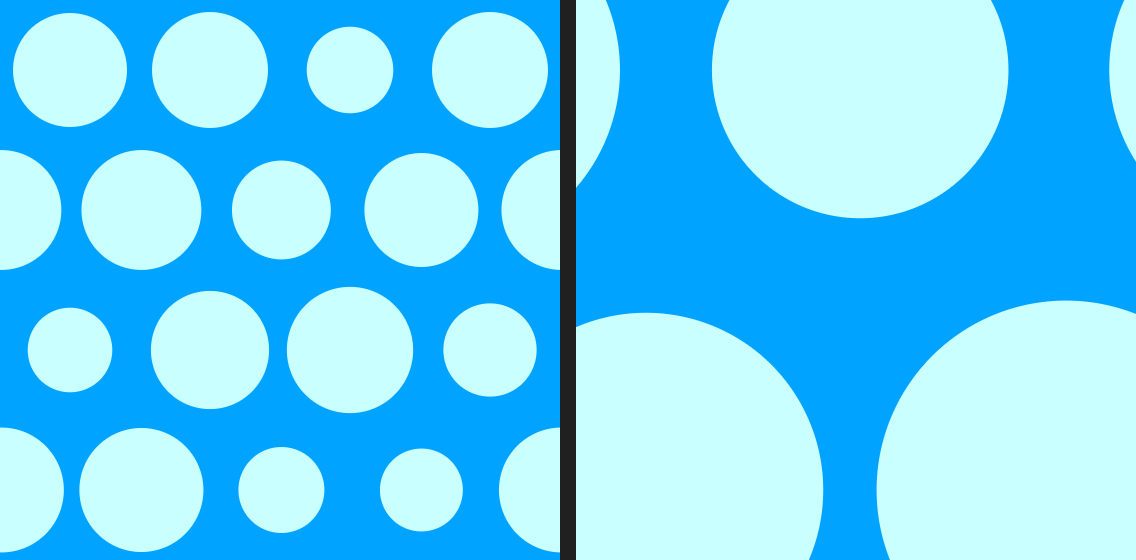
Left, the full canvas; right, a detail of the centre.
A Shadertoy shader for this pattern:

```glsl
// Pale polka dots of varied size in staggered rows on bright blue
#define GRID 4.0
#define ROW_SHIFT 0.49
#define BACKGROUND vec3(0.0, 0.64, 1.0)
#define DOT_COLOR vec3(0.79, 1.0, 1.0)

// Dot radii in cell units: one line per row from the bottom, left to right
const mat4 DOT_RADII = mat4(
    0.446, 0.443, 0.307, 0.296,
    0.302, 0.422, 0.451, 0.333,
    0.428, 0.428, 0.353, 0.407,
    0.407, 0.414, 0.309, 0.414);

// Signed distance to the dot of the cell that holds p; wraps at GRID cells
float dotDistance(vec2 p) {
    float row = floor(p.y);
    p.x += ROW_SHIFT * (1.0 - mod(row, 2.0));
    ivec2 cell = ivec2(mod(floor(p), GRID));
    return length(fract(p) - 0.5) - DOT_RADII[cell.y][cell.x];
}

void mainImage(out vec4 fragColor, in vec2 fragCoord) {
    vec2 p = GRID * fragCoord / iResolution.xy;
    float pixel = GRID / min(iResolution.x, iResolution.y);

    // Edge smoothed over one pixel
    float coverage = clamp(0.5 - dotDistance(p) / pixel, 0.0, 1.0);
    fragColor = vec4(mix(BACKGROUND, DOT_COLOR, coverage), 1.0);
}
```
